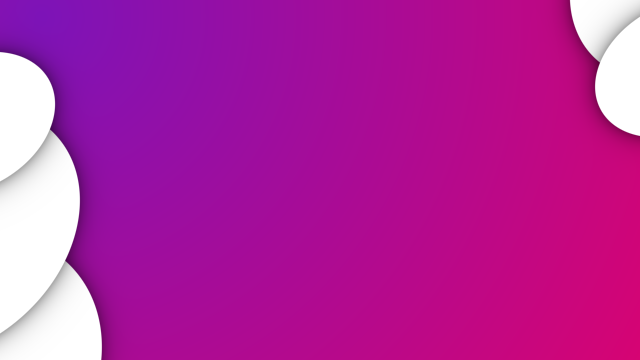
Reproduce this background procedurally as a Shadertoy shader.

```glsl
// White paper-like ovals overlap at the left and top right edges of a
// violet-to-crimson radial gradient. Each oval is a tilted ellipse with
// a soft contact shadow, painted from back to front.

const vec3 VIOLET = vec3(0.49, 0.075, 0.72);
const vec3 CRIMSON = vec3(0.84, 0.015, 0.45);
const vec3 PAPER = vec3(1.0);
const vec2 GLOW_CENTER = vec2(0.116, 0.954);
const float GLOW_REACH = 1.92;
const float SHADOW_STRENGTH = 0.36;
const float SHADOW_WIDTH = 0.024;

// Ovals in units of canvas height: center.xy, half extents.zw
const int OVAL_COUNT = 5;
const vec4 OVALS[OVAL_COUNT] = vec4[OVAL_COUNT](
    vec4(-0.134, -0.056, 0.417, 0.410),
    vec4(-0.148, 0.352, 0.370, 0.356),
    vec4(-0.081, 0.657, 0.234, 0.199),
    vec4(1.838, 1.058, 0.255, 0.275),
    vec4(1.884, 0.8125, 0.231, 0.194));
// Skew of each oval: 0 is upright, towards 1 leans along the diagonal
const float SKEWS[OVAL_COUNT] = float[OVAL_COUNT](0.226, 0.258, 0.27, 0.168, 0.275);

// Approximate signed distance to a skewed ellipse
float ovalDistance(vec2 p, vec4 oval, float skew) {
    vec2 q = (p - oval.xy) / oval.zw;
    float norm = 1.0 - skew * skew;
    float radius = sqrt(max((dot(q, q) - 2.0 * skew * q.x * q.y) / norm, 1e-6));
    vec2 slope = (q - skew * q.yx) / (norm * oval.zw * radius);
    return (radius - 1.0) / max(length(slope), 1e-4);
}

void mainImage(out vec4 fragColor, in vec2 fragCoord) {
    vec2 p = fragCoord / iResolution.y;
    float pixel = 1.0 / iResolution.y;

    // Radial background
    float blend = clamp(distance(p, GLOW_CENTER) / GLOW_REACH, 0.0, 1.0);
    vec3 color = mix(VIOLET, CRIMSON, blend);

    // Ovals, each shading whatever lies beneath it
    for (int i = 0; i < OVAL_COUNT; i++) {
        float d = ovalDistance(p, OVALS[i], SKEWS[i]);
        float shadow = SHADOW_STRENGTH * exp(-max(d, 0.0) / SHADOW_WIDTH);
        color *= 1.0 - shadow;
        color = mix(color, PAPER, smoothstep(0.75 * pixel, -0.75 * pixel, d));
    }

    fragColor = vec4(color, 1.0);
}
```
